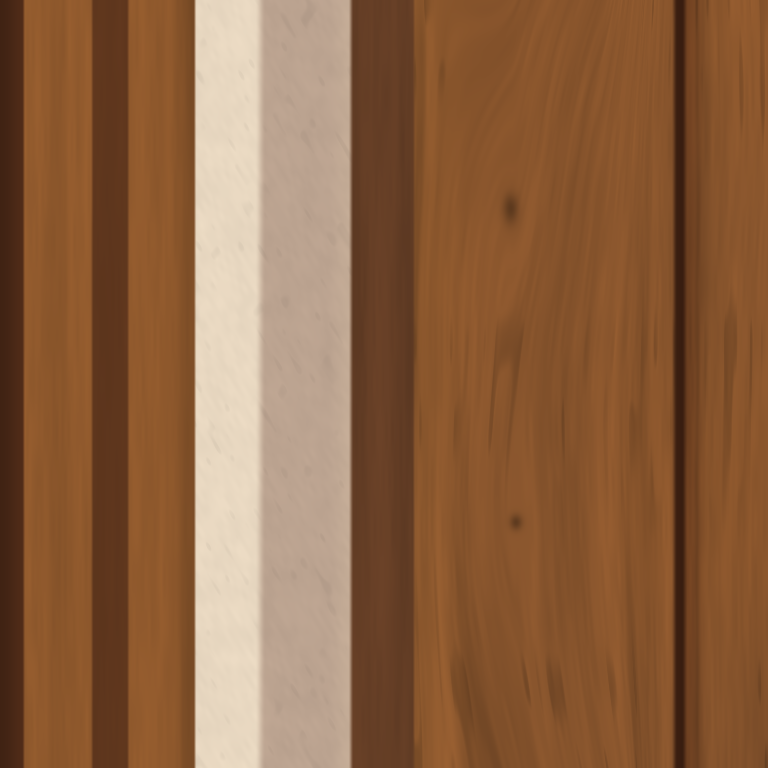
This texture is drawn by a three.js fragment shader. Its source:

```glsl
varying vec2 vUv;

// Vertical band edges, left to right
const float SLAT_A = 0.031;
const float GAP = 0.120;
const float SLAT_B = 0.167;
const float PLASTER = 0.254;
const float SHADE = 0.339;
const float FRAME = 0.457;
const float PANEL = 0.539;
const float GROOVE = 0.885;
const float EDGE_SOFT = 0.0022;

const vec3 RECESS_COLOR = vec3(0.25, 0.135, 0.075);
const vec3 GAP_COLOR = vec3(0.375, 0.215, 0.115);
const vec3 SLAT_COLOR = vec3(0.565, 0.350, 0.175);
const vec3 CREAM_COLOR = vec3(0.91, 0.845, 0.755);
const vec3 SHADE_COLOR = vec3(0.735, 0.640, 0.565);
const vec3 FRAME_COLOR = vec3(0.390, 0.240, 0.145);
const vec3 PANEL_COLOR = vec3(0.540, 0.335, 0.175);
const vec3 GROOVE_COLOR = vec3(0.200, 0.100, 0.055);

const vec2 KNOT_HIGH = vec2(0.665, 0.728);
const vec2 KNOT_LOW = vec2(0.672, 0.320);
const float GRAIN_BEND = 0.25;

float hash(vec2 p) {
  vec3 q = fract(p.xyx * vec3(0.1031, 0.1030, 0.0973));
  q += dot(q, q.yzx + 33.33);
  return fract((q.x + q.y) * q.z);
}

float noise(vec2 p) {
  vec2 i = floor(p);
  vec2 f = fract(p);
  f = f * f * (3.0 - 2.0 * f);
  return mix(mix(hash(i), hash(i + vec2(1.0, 0.0)), f.x),
             mix(hash(i + vec2(0.0, 1.0)), hash(i + 1.0), f.x), f.y);
}

float rise(float edge, float soft, float x) {
  return smoothstep(edge - soft, edge + soft, x);
}

// Pushes the grain sideways so that it parts around a knot
float partGrain(vec2 p, vec2 knot) {
  vec2 d = p - knot;
  float reach = exp(-d.x * d.x / 0.006 - d.y * d.y / 0.025);
  return 0.016 * reach * d.x / (abs(d.x) + 0.012);
}

float knotMask(vec2 p, vec2 knot, vec2 size) {
  vec2 d = (p - knot) / size;
  return exp(-dot(d, d));
}

// Signed brightness of long vertical fibres
float woodGrain(float x, float y) {
  float broad = noise(vec2(x * 28.0, y * 1.6)) - 0.5;
  float streak = noise(vec2(x * 95.0, y * 3.5 + 7.0)) - 0.5;
  float fibre = noise(vec2(x * 260.0, y * 16.0 + 3.0)) - 0.5;
  return 0.11 * broad + 0.09 * streak + 0.06 * fibre;
}

vec3 panelWood(vec2 p) {
  float bend = GRAIN_BEND * (p.y - 0.38) * (p.y - 0.38);
  bend *= smoothstep(0.55, 0.68, p.x) * (1.0 - smoothstep(0.78, 0.88, p.x));
  float x = p.x - bend - partGrain(p, KNOT_HIGH) - partGrain(p, KNOT_LOW);
  x += 0.022 * (noise(p * vec2(5.0, 3.5)) - 0.5);
  float grain = woodGrain(x, p.y);

  // Fine dark pores and wide growth rings
  float pore = smoothstep(0.70, 0.92, noise(vec2(x * 145.0, p.y * 9.0)));
  pore *= smoothstep(0.35, 0.75, noise(p * vec2(9.0, 4.0) + 11.0));
  float ring = smoothstep(0.58, 0.85, noise(vec2(x * 46.0, p.y * 1.3 + 5.0)));
  vec3 wood = PANEL_COLOR * (1.0 + grain - 0.15 * pore - 0.09 * ring);
  wood += vec3(0.025, 0.012, 0.0) * (noise(p * vec2(7.0, 3.0) + 4.0) - 0.5);
  wood += vec3(0.025, 0.018, 0.005) * (1.0 - smoothstep(PANEL, 0.64, p.x));
  float knots = 0.33 * knotMask(p, KNOT_HIGH, vec2(0.010, 0.020))
              + 0.32 * knotMask(p, KNOT_LOW, vec2(0.008, 0.010));
  return wood * (1.0 - knots);
}

vec3 plaster(vec2 p) {
  vec3 color = mix(CREAM_COLOR, SHADE_COLOR, rise(SHADE, 0.007, p.x));
  color += vec3(0.035, 0.035, 0.025) * smoothstep(0.425, FRAME, p.x);
  vec2 slant = vec2(p.x + p.y * 0.6, p.y - p.x * 0.6);
  slant = vec2(p.x * 0.8 - p.y * 0.6, slant.x) * vec2(75.0, 150.0);
  float fleck = noise(slant) - 0.5;
  float mottle = noise(p * 35.0) - 0.5;
  float pits = smoothstep(0.78, 0.95, noise(slant * 0.6 + 19.0));
  return color * (1.0 + 0.025 * fleck + 0.02 * mottle - 0.035 * pits);
}

void main() {
  vec2 p = vUv;
  float grain = woodGrain(p.x + 0.004 * noise(p * vec2(8.0, 4.0)), p.y);

  // Slats with dark recesses
  vec3 slat = SLAT_COLOR * (1.0 + 0.75 * grain);
  slat *= 1.0 - 0.17 * smoothstep(0.215, PLASTER, p.x);
  vec3 recess = RECESS_COLOR * (1.0 + 0.25 * smoothstep(0.0, SLAT_A, p.x));
  vec3 color = mix(recess, slat, rise(SLAT_A, EDGE_SOFT, p.x));
  color = mix(color, GAP_COLOR * (1.0 + 0.4 * grain), rise(GAP, EDGE_SOFT, p.x));
  color = mix(color, slat, rise(SLAT_B, EDGE_SOFT, p.x));

  // Plaster strip, frame and panel
  color = mix(color, plaster(p), rise(PLASTER, EDGE_SOFT, p.x));
  color = mix(color, FRAME_COLOR * (1.0 + 0.85 * grain), rise(FRAME, 0.0035, p.x));
  color = mix(color, panelWood(p), rise(PANEL, EDGE_SOFT, p.x));

  // Groove with a shaded bevel on its right
  float bevel = rise(GROOVE, 0.004, p.x) * (1.0 - smoothstep(0.895, 0.925, p.x));
  color *= 1.0 - bevel * vec3(0.18, 0.23, 0.25);
  color *= 1.0 - 0.10 * exp(-pow((p.x - 0.908) / 0.003, 2.0));
  float groove = 1.0 - smoothstep(0.003, 0.011, abs(p.x - GROOVE));
  color = mix(color, GROOVE_COLOR, 0.92 * groove);

  gl_FragColor = vec4(color, 1.0);
}
```
